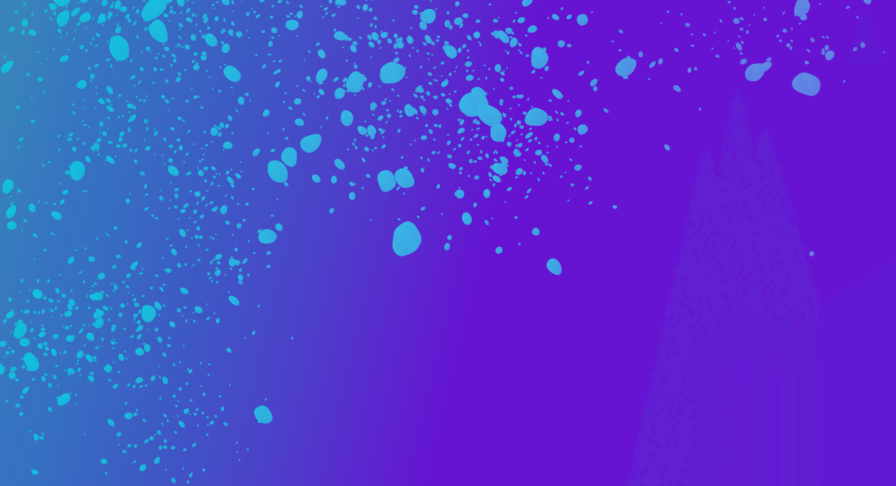
This background is drawn by a Shadertoy shader. Its source:

```glsl
// Cyan paint spatter over a blue to violet gradient, with faint jagged spires at the right.

const vec3 TEAL   = vec3(0.22, 0.52, 0.73);
const vec3 AZURE  = vec3(0.21, 0.44, 0.76);
const vec3 BLUE   = vec3(0.24, 0.35, 0.77);
const vec3 INDIGO = vec3(0.30, 0.25, 0.79);
const vec3 VIOLET = vec3(0.40, 0.075, 0.825);
const vec3 HAZE   = vec3(0.37, 0.135, 0.82);
const vec3 CYAN   = vec3(0.06, 0.77, 0.87);
const vec3 SKY    = vec3(0.21, 0.74, 0.90);
const vec3 LILAC  = vec3(0.37, 0.57, 0.90);

// Largest drops: centre and radius
const vec3 BIG_DROPS[15] = vec3[15](
    vec3(0.834, 0.505, 0.032), vec3(0.975, 0.782, 0.028), vec3(1.003, 0.764, 0.024),
    vec3(0.570, 0.644, 0.022), vec3(0.599, 0.675, 0.018), vec3(0.642, 0.709, 0.020),
    vec3(0.808, 0.849, 0.023), vec3(0.829, 0.630, 0.020), vec3(1.106, 0.877, 0.020),
    vec3(1.286, 0.865, 0.020), vec3(1.663, 0.827, 0.026), vec3(1.142, 0.452, 0.016),
    vec3(0.243, 0.904, 0.023), vec3(0.317, 0.980, 0.024), vec3(1.100, 0.755, 0.021));

vec2 hash2(vec2 c) {
    vec3 q = fract(c.xyx * vec3(0.1031, 0.1030, 0.0973));
    q += dot(q, q.yzx + 33.33);
    return fract((q.xx + q.yz) * q.zy);
}

// Diagonal background ramp
vec3 gradient(float s) {
    vec3 c = mix(TEAL, AZURE, smoothstep(-0.24, 0.06, s));
    c = mix(c, BLUE, clamp((s - 0.06) / 0.24, 0.0, 1.0));
    c = mix(c, INDIGO, clamp((s - 0.30) / 0.25, 0.0, 1.0));
    return mix(c, VIOLET, clamp((s - 0.55) / 0.34, 0.0, 1.0));
}

// Soft elliptical cluster
float cluster(vec2 p, vec2 centre, vec2 spread) {
    vec2 q = (p - centre) / spread;
    return exp(-dot(q, q));
}

// Chance of a drop: x for medium drops, y for fine specks
vec2 density(vec2 p) {
    vec2 d = vec2(0.75, 0.65) * cluster(p, vec2(0.30, 1.00), vec2(0.26, 0.13));
    d += vec2(0.75, 0.50) * cluster(p, vec2(0.87, 0.83), vec2(0.27, 0.18));
    d += vec2(0.45, 0.45) * cluster(p, vec2(1.05, 0.67), vec2(0.11, 0.09));
    d += vec2(0.70, 0.65) * cluster(p, vec2(0.17, 0.32), vec2(0.19, 0.13));
    d += vec2(0.10, 0.50) * cluster(p, vec2(0.25, 0.74), vec2(0.13, 0.10));
    d += vec2(0.35, 0.45) * cluster(p, vec2(0.43, 0.55), vec2(0.10, 0.18));
    d += vec2(0.05, 0.50) * cluster(p, vec2(0.38, 0.12), vec2(0.11, 0.10));
    d += vec2(0.70, 0.10) * cluster(p, vec2(0.05, 0.58), vec2(0.10, 0.08));
    d += vec2(0.35, 0.20) * cluster(p, vec2(1.58, 0.94), vec2(0.22, 0.09));
    return d;
}

// One tilted oval drop: x is coverage, y is shade across its body
vec2 drop(vec2 p, vec2 centre, float radius, float tilt, float px) {
    vec2 q = p - centre;
    vec2 axis = vec2(cos(tilt), sin(tilt));
    vec2 oval = vec2(dot(q, axis) * 0.88, dot(q, vec2(-axis.y, axis.x)) * 1.14);
    float body = smoothstep(-px, px, radius - length(oval));
    float light = dot(q, vec2(-0.5, 0.5)) / radius + 0.25 * sin(q.x * 160.0 + q.y * 90.0 + tilt);
    return vec2(body, 0.92 + 0.08 * clamp(light, -1.0, 1.0));
}

// Cellular layer of drops; fineness picks the density channel
float spatter(vec2 p, float scale, float fineness, float px) {
    vec2 cell = floor(p * scale);
    float ink = 0.0;
    for (int j = -1; j <= 1; j++)
    for (int i = -1; i <= 1; i++) {
        vec2 id = cell + vec2(i, j);
        vec2 centre = (id + hash2(id + scale)) / scale;
        vec2 pick = hash2(id + 3.0 * scale + 71.0);
        vec2 d = density(centre);
        float radius = mix(0.09, 0.29, pick.y * pick.y) / scale;
        vec2 blob = drop(p, centre, radius, 40.0 * pick.y, px);
        ink = max(ink, blob.x * blob.y * step(pick.x, mix(d.x, d.y, fineness)));
    }
    return ink;
}

// Serrated triangle hanging from its apex down to a base height
float spire(vec2 p, vec2 apex, float slope, float base) {
    float fall = apex.y - p.y;
    float teeth = 0.008 * fract(fall * 23.0) + 0.004 * fract(fall * 57.0);
    float side = smoothstep(-0.004, 0.004, fall * slope + teeth - abs(p.x - apex.x));
    return side * step(0.0, fall) * smoothstep(base - 0.006, base, p.y);
}

// Faint spires, mottled above and streaked below
float haze(vec2 p) {
    float body = max(spire(p, vec2(1.519, 0.82), 0.20, -0.1), spire(p, vec2(1.454, 0.70), 0.225, -0.1));
    body = max(body, spire(p, vec2(1.575, 0.736), 0.295, 0.37));
    float low = 1.0 - smoothstep(0.20, 0.37, p.y);
    body = max(body, step(p.y, 0.37) * step(1.46, p.x) * step(p.x, 1.683));
    float mottle = sin(p.x * 151.0 + 3.0 * sin(p.y * 67.0)) * sin(p.y * 103.0 - p.x * 90.0 + 2.0 * sin(p.x * 89.0));
    float holes = 1.0 - 0.7 * smoothstep(0.45, 0.8, mottle);
    float lines = 0.75 + 0.25 * sin(p.x * 190.0) * sin(p.x * 73.0 + 1.0);
    float fill = mix(holes, lines, low * smoothstep(1.42, 1.5, p.x));
    float ground = step(1.683, p.x) * step(p.y, 0.37 + 0.62 * (p.x - 1.683));
    float far = 0.4 * spire(p, vec2(1.779, 0.976), 0.30, 0.87);
    return max(max(body * fill * 0.75, 0.35 * ground), far);
}

void mainImage(out vec4 fragColor, in vec2 fragCoord) {
    float px = 1.0 / iResolution.y;
    vec2 p = fragCoord * px;
    vec3 col = mix(gradient(p.x - 0.24 * p.y), HAZE, haze(p));

    // Gentle wobble makes the drops irregular
    vec2 w = p + 0.004 * sin(p.yx * 48.0 + vec2(0.0, 2.0)) + 0.0008 * sin(p.yx * 170.0);
    float ink = max(spatter(w, 14.0, 0.0, px), spatter(w, 25.0, 0.4, px));
    ink = max(ink, max(0.95 * spatter(w, 38.0, 0.8, px), 0.9 * spatter(w, 58.0, 1.0, px)));
    for (int i = 0; i < 15; i++) {
        vec2 blob = drop(w, BIG_DROPS[i].xy, BIG_DROPS[i].z, 1.1 + 2.4 * float(i), px);
        ink = max(ink, blob.x * blob.y);
    }
    vec3 paint = mix(mix(CYAN, SKY, smoothstep(0.1, 0.8, p.x)), LILAC, smoothstep(0.95, 1.6, p.x));
    fragColor = vec4(mix(col, paint, 0.97 * ink), 1.0);
}
```
